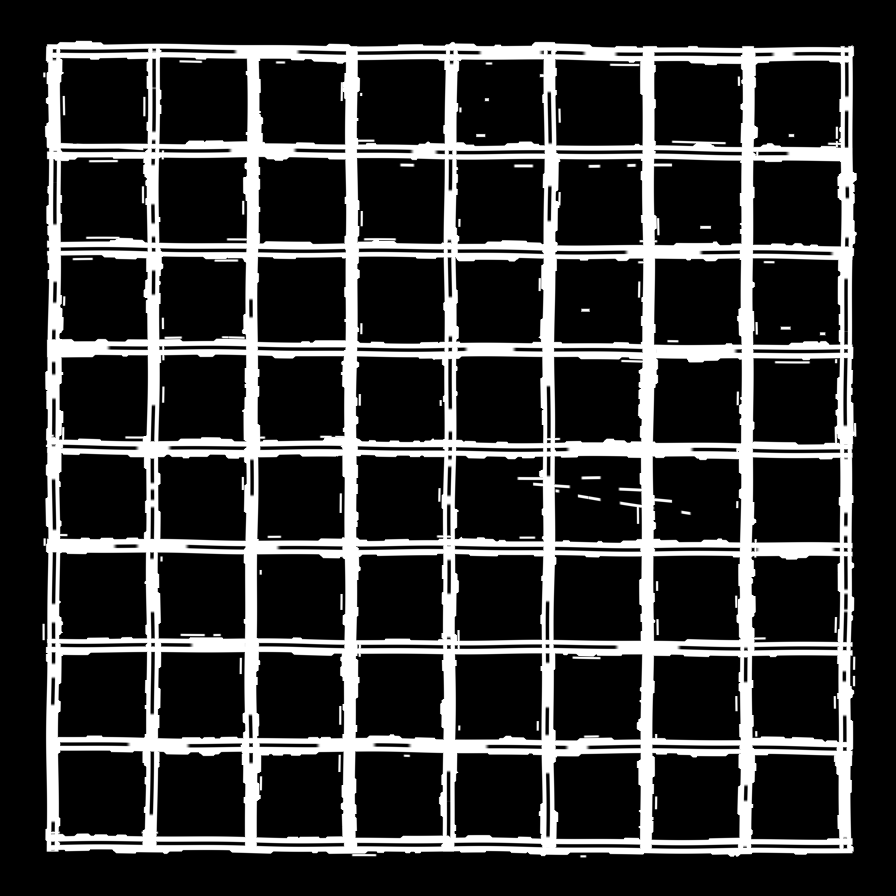
Give the GLSL for this pattern, as a three.js fragment shader.

```glsl
varying vec2 vUv;

const float LINE_COUNT = 9.0;
const float PITCH = 0.1105;
const vec2 GRID_CENTER = vec2(0.502, 0.499);
const float GRID_REACH = 0.4495;
const float SOFTNESS = 0.0009;
const vec3 BACKGROUND = vec3(0.0);
const vec3 INK = vec3(1.0);

float hash(vec2 v) {
  return fract(sin(dot(v, vec2(127.1, 311.7))) * 43758.5);
}

// Coverage of a shape from its signed distance
float fill(float d) {
  return 1.0 - smoothstep(-SOFTNESS, SOFTNESS, d);
}

float wobble(float t, float seed) {
  return 0.0006 * sin(t * 17.0 + seed * 2.3) + 0.0004 * sin(t * 43.0 + seed * 5.1);
}

// One-dimensional cellular noise: dashes of random place and length
float dashes(float x, float seed, float density) {
  float cover = 0.0;
  for (int i = -1; i <= 1; i++) {
    float id = floor(x) + float(i);
    float center = id + hash(vec2(id, seed));
    float halfLength = mix(0.12, 0.8, hash(vec2(id, seed + 7.3)));
    float present = step(hash(vec2(id, seed + 13.7)), density);
    float dash = 1.0 - smoothstep(halfLength - 0.05, halfLength + 0.05, abs(x - center));
    cover = max(cover, present * dash);
  }
  return cover;
}

float nearestLine(float offset) {
  float last = LINE_COUNT - 1.0;
  return clamp(floor(offset / PITCH + 0.5 * last + 0.5), 0.0, last);
}

float lineOffset(float index) {
  return (index - 0.5 * (LINE_COUNT - 1.0)) * PITCH;
}

// Stroke with ragged sides, loose flecks and a dark slit along its core
float wornLine(float across, float along, float halfWidth, float grain, float seed, float slit) {
  across += wobble(along, seed);
  float sideSeed = seed + 0.5 * step(0.0, across);
  float flare = 0.0026 * dashes(along * grain, sideSeed, 0.22)
              + 0.0016 * dashes(along * grain * 2.3, sideSeed + 21.0, 0.22);
  float body = fill(abs(across) - halfWidth - flare);
  float core = fill(abs(across + 0.0005 * sin(seed * 4.0)) - 0.0019);
  float fleck = fill(abs(abs(across) - halfWidth - 0.0042) - 0.0012)
              * dashes(along * grain * 1.7, sideSeed + 35.0, 0.06);
  return max(body * (1.0 - core * slit), fleck) * fill(abs(along) - GRID_REACH);
}

float verticals(vec2 p) {
  float x = p.x - 0.003 * p.y;
  float index = nearestLine(x);
  float seed = index + 3.0;
  // Slits come in pairs of neighbouring columns
  float slitDensity = 0.36 + 0.4 * sin(index * 1.5708 + 0.7854);
  float slit = dashes(p.y * 25.0, seed + 50.0, slitDensity);
  return wornLine(x - lineOffset(index), p.y, 0.0066, 42.0, seed, slit);
}

float horizontals(vec2 p) {
  float y = p.y + 0.005 * p.x;
  float index = nearestLine(y);
  float seed = index + 40.0;
  float slit = 1.0 - dashes(p.x * 15.0, seed + 50.0, 0.2);
  return wornLine(y - lineOffset(index), p.x, 0.0076, 24.0, seed, slit);
}

// Thin slanted broken streak
float scratch(vec2 p, vec2 center, float reach, float slope, float density, float seed) {
  vec2 q = p - center;
  float stroke = fill(abs(q.y - slope * q.x + wobble(p.x, seed)) - 0.0016);
  return stroke * fill(abs(q.x) - reach) * dashes(p.x * 32.0, seed, density);
}

float scratches(vec2 p) {
  float cover = scratch(p, vec2(0.57, 0.815), 0.18, 0.0, 0.55, 81.0);
  cover = max(cover, scratch(p, vec2(0.11, 0.837), 0.05, -0.06, 0.6, 85.0));
  for (int i = 0; i < 4; i++) {
    float n = float(i);
    vec2 center = vec2(0.635 + 0.025 * n, 0.466 - 0.01 * n);
    cover = max(cover, scratch(p, center, 0.065, -0.05 * n, 0.65, 90.0 + n));
  }
  return cover;
}

float specks(vec2 p) {
  float cover = 0.0;
  for (int i = 0; i < 9; i++) {
    float n = float(i);
    vec2 random = vec2(hash(vec2(n, 2.1)), hash(vec2(n, 8.4)));
    vec2 center = mix(vec2(0.1, 0.6), vec2(0.98, 0.92), random);
    vec2 size = vec2(mix(0.0018, 0.006, hash(vec2(n, 5.6))), 0.0016);
    vec2 edge = abs(p - center) - size;
    cover = max(cover, fill(max(edge.x, edge.y)));
  }
  return cover;
}

void main() {
  vec2 p = vUv - GRID_CENTER;
  float grid = max(verticals(p), horizontals(p));
  float wear = max(scratches(vUv), specks(vUv));
  gl_FragColor = vec4(mix(BACKGROUND, INK, max(grid, wear)), 1.0);
}
```
